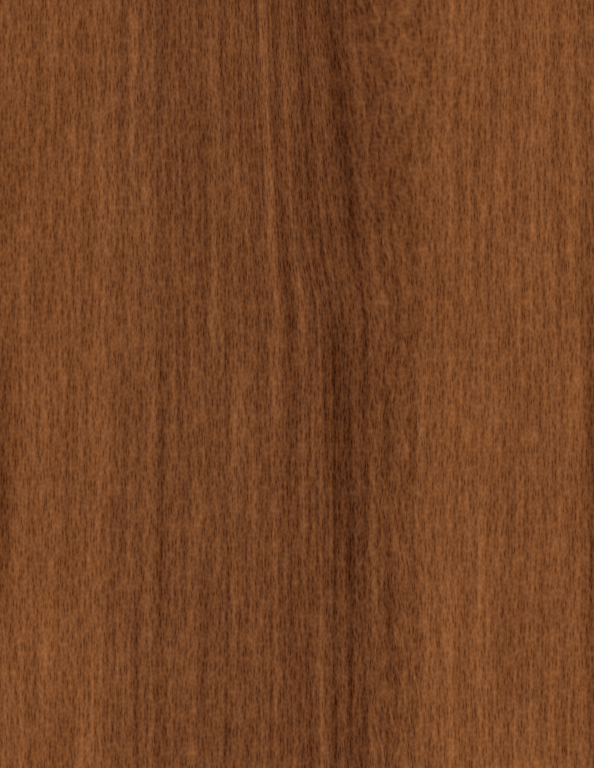
Reproduce this texture procedurally as a WebGL 2 fragment shader.

```glsl
#version 300 es
precision highp float;
// Straight-grained walnut board: pale flanks, a striped middle and a dark leaning heart.
// Layered sines set the broad bands; cellular noise, stretched along the grain,
// supplies the streaks, fibres and short pores.
uniform vec2 u_resolution;
out vec4 outColor;

vec2 hash2(vec2 cell) {
    vec3 q = fract(vec3(cell.xyx) * vec3(0.1031, 0.1030, 0.0973));
    q += dot(q, q.yzx + 33.33);
    return fract((q.xx + q.yz) * q.zy);
}

// Distance to the nearest scattered point, centred near zero
float cellular(vec2 p) {
    vec2 cell = floor(p), f = p - cell;
    float nearest = 4.0;
    for (int j = -1; j <= 1; j++) {
        for (int i = -1; i <= 1; i++) {
            vec2 offset = vec2(i, j);
            vec2 d = offset + hash2(cell + offset + 57.0) - f;
            nearest = min(nearest, dot(d, d));
        }
    }
    return sqrt(nearest) - 0.47;
}

float bell(float x, float centre, float width) {
    float d = (x - centre) / width;
    return exp(-d * d);
}

// Slow lightness across the board, with the heart and the dark edges
float broadTone(vec2 uv, float x) {
    float tone = mix(0.026, -0.006, smoothstep(0.15, 0.27, x));
    tone = mix(tone, 0.036, smoothstep(0.66, 0.76, x));
    tone -= 0.042 * bell(x, 0.59, 0.09);
    tone -= 0.045 * bell(x, 0.58, 0.035) * smoothstep(0.15, 0.3, uv.y) * smoothstep(0.62, 0.56, uv.y);
    tone -= 0.035 * bell(x, 0.63, 0.035) * smoothstep(0.55, 0.8, uv.y);
    tone -= 0.1 * smoothstep(0.04, 0.0, uv.x) * bell(uv.y, 0.37, 0.17);
    tone -= 0.09 * smoothstep(0.96, 1.0, uv.x) * bell(uv.y, 0.42, 0.32);
    return tone;
}

void main() {
    vec2 uv = gl_FragCoord.xy / u_resolution;
    vec2 p = gl_FragCoord.xy / u_resolution.x;

    // Lean the grain in the upper heart, then add a slight drift and curl
    float heart = bell(uv.x, 0.57, 0.12);
    float rise = max(uv.y - 0.54, 0.0);
    float x = uv.x + 0.14 * heart * rise * smoothstep(0.0, 0.15, rise);
    x += 0.003 * sin(p.y * 3.1 + x * 9.0) + 0.001 * sin(p.y * 8.3 + x * 23.0);
    float curl = bell(uv.x, 0.66, 0.06);
    float grainX = x + 0.002 * curl * sin(p.y * 85.0 + 6.0 * sin(uv.x * 45.0));

    float tone = broadTone(uv, x);

    // Growth stripes, strongest in the middle of the board
    float middle = smoothstep(0.12, 0.24, x) * smoothstep(0.76, 0.60, x);
    float wave = sin(x * 148.0 + 2.0 * sin(x * 31.0) + 0.5 * sin(p.y * 2.3));
    float thin = sin(x * 327.0 + 2.5 * sin(x * 47.0));
    tone += (0.004 + 0.012 * middle) * (wave + 0.7 * thin);
    tone -= 0.04 * middle * pow(0.5 + 0.5 * sin(x * 103.0 + 1.5 * sin(x * 67.0)), 12.0);

    // Long streaks, fibres, pores and fine grit
    float streak = cellular(vec2(grainX * 42.0, p.y * 0.9));
    float fibre = cellular(vec2(grainX * 100.0, p.y * 5.0) + 11.0);
    float pore = cellular(vec2(grainX * 165.0, p.y * 32.0) + 29.0);
    float grit = cellular(vec2(grainX * 215.0, p.y * 125.0) + 43.0);
    tone += (0.06 + 0.06 * heart) * streak;
    tone += 0.085 * fibre + 0.095 * pore + 0.105 * grit;
    tone -= 0.045 * smoothstep(-0.18, -0.36, pore);

    // Pale curly flecks beside the heart
    float fleck = cellular(vec2(grainX * 75.0, p.y * 26.0 + uv.x * 60.0) + 71.0);
    tone += 0.06 * curl * smoothstep(0.05, 0.35, fleck);

    // Walnut brown, greyer in the middle and redder on the flanks
    float grey = 0.5 * middle - 0.25 + 0.8 * cellular(vec2(x * 45.0, p.y * 9.0) + 97.0);
    vec3 walnut = vec3(0.471, 0.282, 0.158) + tone * vec3(1.0, 0.75, 0.5);
    walnut += grey * vec3(-0.006, 0.005, 0.016);
    outColor = vec4(clamp(walnut, 0.0, 1.0), 1.0);
}
```
